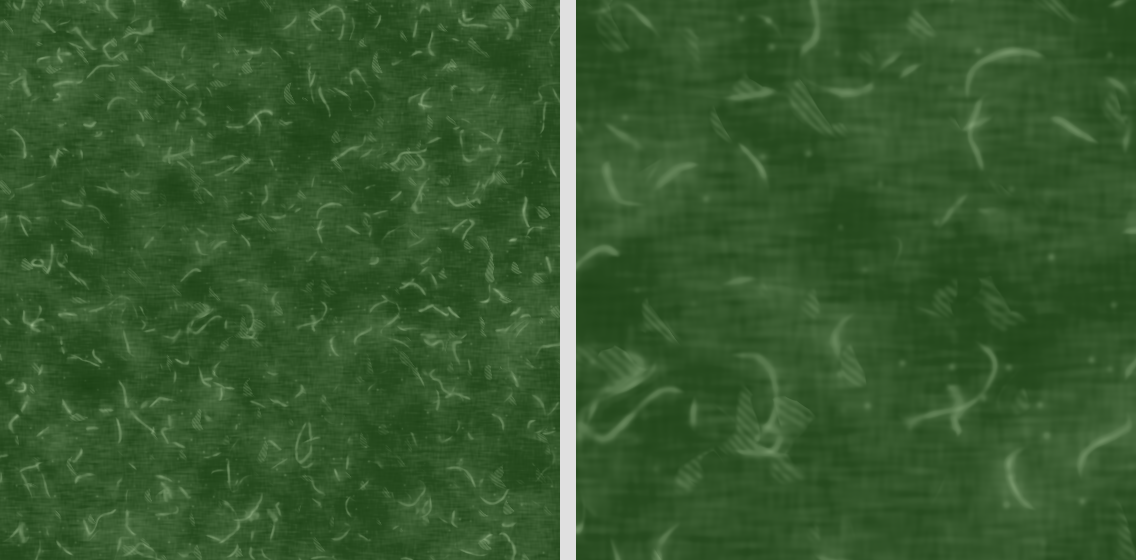
Left, the full canvas; right, a detail of the centre.
A WebGL 2 fragment shader for this texture:

```glsl
#version 300 es
precision highp float;
// Murky green rippled surface with soft pits, short bright curved rims and fine woven grain.

uniform vec2 u_resolution;
out vec4 fragColor;

const vec3 DEEP_GREEN = vec3(0.158, 0.298, 0.127);
const vec3 TONE_RANGE = vec3(0.19, 0.18, 0.18);

vec3 hash3(vec2 cell, float seed) {
    vec3 h = fract(vec3(cell.xyx + seed * 17.3) * vec3(0.1031, 0.1030, 0.0973));
    h += dot(h, h.yxz + 33.33);
    return fract((h.xxy + h.yzz) * h.zyx);
}

// Sum of randomly weighted round bumps: height in x, gradient in yz.
vec3 bumpField(vec2 p, float seed) {
    vec2 home = floor(p);
    vec3 total = vec3(0.0);
    for (int y = -1; y <= 1; y++) {
        for (int x = -1; x <= 1; x++) {
            vec2 cell = home + vec2(x, y);
            vec3 h = hash3(cell, seed);
            vec2 d = cell + h.xy - p;
            float falloff = max(0.0, 1.0 - dot(d, d));
            float weight = h.z * 2.0 - 1.0;
            total += weight * falloff * vec3(falloff, 4.0 * d);
        }
    }
    return total;
}

float bumps(vec2 p, float seed) {
    return bumpField(p, seed).x;
}

// Layered sines that distort the round bumps.
vec2 bend(vec2 p, float amount) {
    vec2 wave = sin(p.yx * vec2(39.0, 43.0) + 2.0 * sin(p * 17.0));
    wave += 0.5 * sin(p.yx * vec2(91.0, 83.0) + p * 37.0);
    return p + amount * wave;
}

// Curved contour of a bump field, lit in short beaded pieces over a soft halo.
float rims(vec2 p, float scale, float level, float seed, float pixel) {
    vec3 field = bumpField(p * scale, seed);
    float slope = sqrt(dot(field.yz, field.yz) + 0.09);
    float dist = (field.x - level) / (slope * scale);
    float mask = smoothstep(0.15, 0.65, bumps(p * 40.0, seed + 1.0));
    float bead = 0.85 + 0.6 * bumps(p * 120.0, seed + 2.0);
    float width = mix(0.0010, 0.0019, mask) + 0.2 * pixel;
    float stroke = exp(-dist * dist / (width * width));
    float halo = exp(-dist * dist / 0.00011);
    return 1.2 * mask * bead * stroke + halo * (0.06 + 0.22 * mask);
}

// Small hatched flecks with one straight side, inside sparse patches.
float flecks(vec2 p, float scale, float seed) {
    vec3 field = bumpField(p * scale, seed);
    float patchMask = smoothstep(0.55, 0.85, field.x);
    float side = smoothstep(-0.3, 0.1, field.y + 0.6 * field.z);
    float hatch = 0.75 + 0.25 * sin(dot(p, vec2(900.0, 1000.0)));
    return patchMask * side * hatch;
}

// Tiny bright points, present in some of the cells.
float glints(vec2 p, float scale, float seed) {
    vec2 cell = floor(p * scale);
    vec3 h = hash3(cell, seed);
    vec2 d = (fract(p * scale) - mix(vec2(0.25), vec2(0.75), h.xy)) / scale;
    return smoothstep(0.7, 1.0, h.z) * exp(-dot(d, d) / 0.000005);
}

// Broad clouds, medium pits and small mottling.
float clouds(vec2 p) {
    return 0.04 * bumps(p * 5.0, 1.0)
         + 0.17 * bumps(p * 12.0, 2.0)
         + 0.22 * bumps(p * 21.0, 3.0)
         + 0.09 * bumps(p * 40.0, 15.0);
}

// Crossed streaks, strongest along the horizontal.
float weave(vec2 p) {
    return 0.15 * bumps(p * vec2(60.0, 290.0), 13.0)
         + 0.09 * bumps(p * vec2(290.0, 100.0), 14.0);
}

void main() {
    vec2 p = gl_FragCoord.xy / u_resolution.y;
    float pixel = 1.0 / u_resolution.y;
    vec2 q = bend(p, 0.004);

    float region = 0.9 + 0.4 * bumps(p * 7.0, 4.0);
    float light = rims(q, 13.0, 0.06, 2.0, pixel);
    light += rims(q, 19.0, 0.0, 5.0, pixel);
    light += rims(q, 26.0, 0.12, 8.0, pixel);
    light += 0.65 * flecks(q, 42.0, 11.0);

    float tone = 0.10 + clouds(q) + region * light;
    tone += 0.6 * glints(p, 48.0, 12.0) + weave(p);

    // Flatten the darkest hollows and the brightest crests.
    tone = max(tone, 0.4 * tone - 0.01);
    tone = min(tone, 0.9 + 0.5 * (tone - 0.9));
    fragColor = vec4(DEEP_GREEN + TONE_RANGE * tone, 1.0);
}
```
